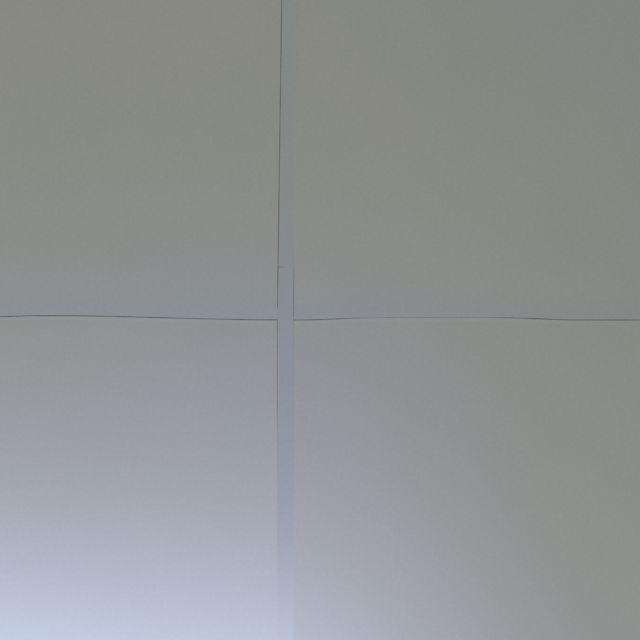
Reproduce this texture procedurally as a WebGL 1 fragment shader.

```glsl
precision highp float;
uniform vec2 u_resolution;

#define PANEL_COLOR vec3(0.526, 0.535, 0.505)
#define GLOW_COLOR vec3(0.765, 0.805, 0.890)
#define COOL_TINT vec3(0.970, 0.985, 1.035)
#define SEAM_COLOR vec3(0.31, 0.32, 0.32)
#define CROSS_Y 0.501
#define NOTCH_Y 0.583
#define LINE_WIDTH 0.0008
#define GRAIN_SCALE 170.0
#define GRAIN_AMOUNT 0.013
#define MOTTLE_AMOUNT 0.003

vec2 hash2(vec2 p) {
  return fract(sin(vec2(dot(p, vec2(127.1, 311.7)),
                        dot(p, vec2(269.5, 183.3)))) * 4375.85);
}

// Distance to the nearest scattered cell point
float cellular(vec2 p) {
  vec2 cell = floor(p), f = fract(p);
  float nearest = 2.0;
  for (int j = -1; j <= 1; j++) {
    for (int i = -1; i <= 1; i++) {
      vec2 offset = vec2(float(i), float(j));
      nearest = min(nearest, length(offset + hash2(cell + offset) - f));
    }
  }
  return nearest;
}

float layeredSines(vec2 p) {
  float sum = 0.0, weight = 0.5;
  for (int i = 0; i < 4; i++) {
    sum += weight * sin(p.x + 1.3 * sin(p.y)) * cos(p.y + 0.7 * p.x);
    p = mat2(1.5, 1.1, -1.1, 1.5) * p + 1.7;
    weight *= 0.6;
  }
  return sum;
}

float line(float d, float width, float aa) {
  return 1.0 - smoothstep(width - aa, width + aa, abs(d));
}

float span(float v, float lo, float hi, float soft) {
  return smoothstep(lo - soft, lo + soft, v) *
         (1.0 - smoothstep(hi - soft, hi + soft, v));
}

void main() {
  vec2 uv = gl_FragCoord.xy / u_resolution;
  float aa = max(0.7 / u_resolution.y, 0.0008);

  // Strip edges lean slightly to the right above the crossing
  float lean = max(uv.y - CROSS_Y, 0.0);
  float leftEdge = 0.4332 + 0.014 * lean;
  float rightEdge = 0.4585 + 0.009 * lean;
  float edgeSoft = 0.002 + 0.004 * smoothstep(0.55, 0.75, uv.y);
  float onLeft = 1.0 - smoothstep(leftEdge - 0.0015, leftEdge + 0.0015, uv.x);
  float onRight = smoothstep(rightEdge - edgeSoft, rightEdge + edgeSoft, uv.x);
  float onStrip = (1.0 - onLeft) * (1.0 - onRight);

  // Light rising from the lower left, weaker past the strip
  float rise = exp(-2.4 * uv.y - 2.5 * uv.y * uv.y);
  float leftLight = 1.02 - 0.30 * uv.x;
  float rightLight = mix(0.82, 0.17, smoothstep(0.34, 1.0, uv.x));
  float stripLight = mix(0.72, 0.86, smoothstep(0.25, 0.0, uv.y));
  float light = rise * (leftLight * onLeft + rightLight * onRight + stripLight * onStrip);
  vec3 color = mix(PANEL_COLOR, GLOW_COLOR, light);
  color.g -= 0.045 * light * (1.0 - light);

  // Cool pool of reflected light around the crossing
  vec2 pool = (uv - vec2(0.45, 0.42)) / vec2(0.34, 0.20);
  color += vec3(-0.002, 0.003, 0.022) * exp(-dot(pool, pool));

  // Cooler strip, shaded bands over the joint and a dim upper corner
  float stripCool = mix(0.95, 0.55, smoothstep(0.5, 0.8, uv.y))
                  * smoothstep(0.0, 0.25, uv.y);
  color *= mix(vec3(1.0), COOL_TINT, onStrip * stripCool);
  float above = smoothstep(CROSS_Y, CROSS_Y + 0.006, uv.y);
  float band = above * (1.0 - smoothstep(0.515, 0.55, uv.y));
  float haze = above * (1.0 - smoothstep(0.50, 0.68, uv.y));
  color *= mix(vec3(1.0), COOL_TINT, 0.55 * band * (1.0 - onStrip)
             + haze * (0.45 * onLeft + 0.15 * onRight));
  color -= vec3(0.018, 0.010, 0.002) * smoothstep(0.8, 1.25, uv.x * 0.6 + uv.y * 0.6);

  // Wavering horizontal joint, interrupted by the strip
  float leftJoint = 0.5068 - 0.0065 * smoothstep(0.08, 0.43, uv.x)
                  - 0.0015 * (1.0 - smoothstep(0.0, 0.06, uv.x));
  float rightJoint = 0.5000 + 0.0038 * span(uv.x, 0.53, 0.84, 0.07);
  float joint = mix(leftJoint, rightJoint, step(0.445, uv.x));
  float wear = 0.85 + 0.15 * sin(uv.x * 75.0 + 2.0 * sin(uv.x * 31.0));
  float rightInk = 0.72 - 0.46 * span(uv.x, 0.54, 0.79, 0.05)
                 + 0.12 * smoothstep(0.8, 0.9, uv.x);
  float ink = wear * (0.72 * onLeft + rightInk * onRight);
  float seam = ink * line(uv.y - joint, LINE_WIDTH, aa);
  float lip = line(uv.y - joint + 0.0040, 0.002, 0.002);
  color += 0.009 * lip * (onLeft + onRight);

  // Vertical cuts: strong above the crossing, fading below it
  float cutWear = 0.85 + 0.15 * sin(uv.y * 68.0 + 2.0 * sin(uv.y * 23.0));
  float leftInk = 0.68 * smoothstep(0.515, 0.525, uv.y)
                + 0.48 * smoothstep(0.22, 0.46, uv.y) * step(uv.y, CROSS_Y);
  float leftCut = cutWear * leftInk * line(uv.x - leftEdge, LINE_WIDTH, aa);
  float cutInk = 0.32 * span(uv.y, 0.50, NOTCH_Y, 0.012)
               + 0.08 * span(uv.y, 0.30, 0.58, 0.08);
  float rightCut = cutInk * line(uv.x - rightEdge, LINE_WIDTH, aa);
  float notch = line(uv.y - NOTCH_Y, LINE_WIDTH, aa) * onStrip
              * mix(0.42, 0.06, smoothstep(leftEdge, leftEdge + 0.014, uv.x));
  seam = max(max(seam, notch), max(leftCut, rightCut));
  color = mix(color, SEAM_COLOR, seam);

  // Broad mottling and fine surface grain
  color += MOTTLE_AMOUNT * layeredSines(uv * 11.0) * vec3(1.2, 0.9, 0.7);
  color += GRAIN_AMOUNT * (cellular(uv * GRAIN_SCALE) - 0.5);

  gl_FragColor = vec4(color, 1.0);
}
```
